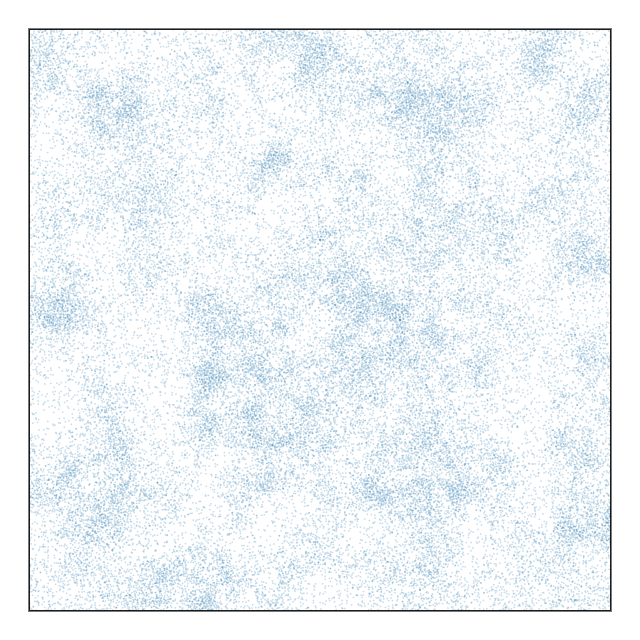
Reproduce this texture procedurally as a Shadertoy shader.

```glsl
// A framed square scattered with tiny translucent blue dots that gather in faint clumps.

const vec3 PAPER = vec3(1.0);
const vec3 DOT_BLUE = vec3(0.12, 0.45, 0.67);
const vec3 FRAME_BLACK = vec3(0.0);

const float FRAME_HALF_SIZE = 0.4544;
const float FRAME_HALF_WIDTH = 0.0011;
const float CELLS = 256.0;
const float DOT_RADIUS = 0.0013;
const float DOT_OPACITY = 0.24;
const int DOTS_PER_CELL = 3;

// Integer hash: three random values from a lattice point and a seed
vec3 hash3(vec2 cell, int seed) {
    uvec3 v = uvec3(ivec3(ivec2(cell), seed) + 4096);
    v = v * 1664525u + 1013904223u;
    v += v.yzx * v.zxy;
    v ^= v >> 16u;
    v += v.yzx * v.zxy;
    return vec3(v >> 8u) / 16777216.0;
}

float valueNoise(vec2 p, int seed) {
    vec2 i = floor(p);
    vec2 f = fract(p);
    f = f * f * (3.0 - 2.0 * f);
    float low = mix(hash3(i, seed).x, hash3(i + vec2(1, 0), seed).x, f.x);
    float high = mix(hash3(i + vec2(0, 1), seed).x, hash3(i + vec2(1, 1), seed).x, f.x);
    return mix(low, high, f.y);
}

// Rotated octaves, normalised to 0..1
float fbm(vec2 p, float gain) {
    const mat2 turn = mat2(0.8, 0.6, -0.6, 0.8);
    float sum = 0.0, total = 0.0, weight = 1.0;
    for (int octave = 0; octave < 4; octave++) {
        sum += weight * valueNoise(p, 50 + octave);
        total += weight;
        weight *= gain;
        p = turn * p * 2.0;
    }
    return sum / total;
}

// Chance that a candidate dot exists; the exponential makes dense knots rare
float dotChance(vec2 p) {
    return 0.26 * exp(5.0 * (fbm(p * 12.0, 0.75) - 0.5));
}

// Anti-aliased coverage of a shape from its signed distance
float coverage(float dist, float pixel) {
    return clamp(0.5 - dist / pixel, 0.0, 1.0);
}

// Share of paper still showing through all dots near p
float dotTransmission(vec2 p, float pixel) {
    vec2 home = floor(p * CELLS);
    float light = 1.0;
    for (int y = -1; y <= 1; y++) {
        for (int x = -1; x <= 1; x++) {
            vec2 cell = home + vec2(x, y);
            float chance = dotChance((cell + 0.5) / CELLS);
            for (int k = 0; k < DOTS_PER_CELL; k++) {
                vec3 rnd = hash3(cell, k);
                float dist = length(p - (cell + rnd.xy) / CELLS) - DOT_RADIUS;
                light *= 1.0 - DOT_OPACITY * step(rnd.z, chance) * coverage(dist, pixel);
            }
        }
    }
    return light;
}

void mainImage(out vec4 fragColor, in vec2 fragCoord) {
    float pixel = 1.0 / min(iResolution.x, iResolution.y);
    vec2 p = (fragCoord - 0.5 * iResolution.xy) * pixel;

    // Square frame distance, negative inside
    float edge = max(abs(p.x), abs(p.y)) - FRAME_HALF_SIZE;

    // Dots, kept within the frame
    float ink = (1.0 - dotTransmission(p, pixel)) * coverage(edge, pixel);
    vec3 color = mix(PAPER, DOT_BLUE, ink);

    // Frame line
    color = mix(color, FRAME_BLACK, coverage(abs(edge) - FRAME_HALF_WIDTH, pixel));
    fragColor = vec4(color, 1.0);
}
```
